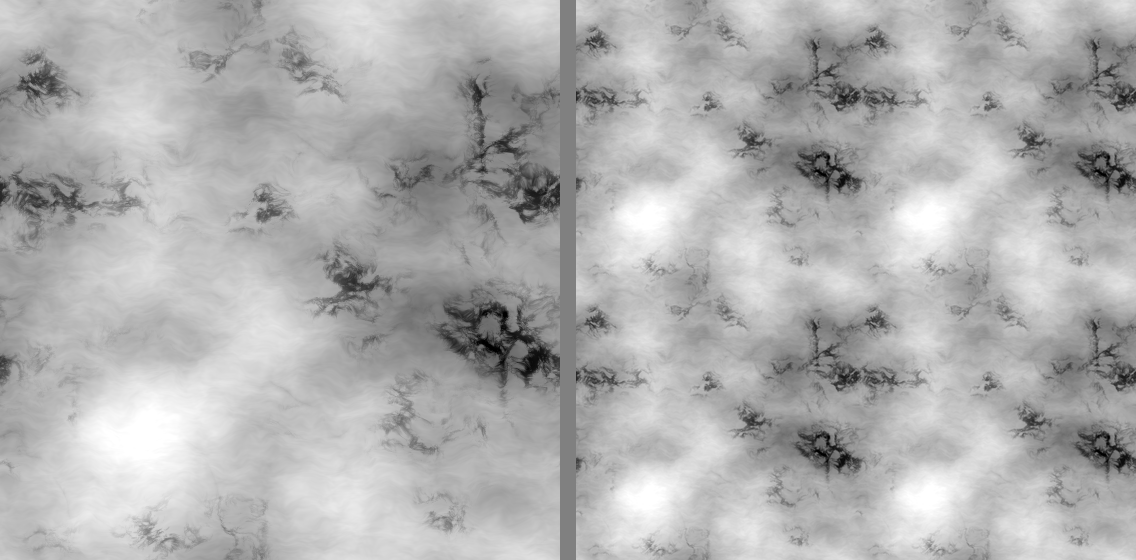
Left: one tile. Right: repeated 2 by 2.
This texture is drawn by a Shadertoy shader. Its source:

```glsl
// Tileable grey marble: soft cloudy tones, dark fractal smudges and thin curved creases.
#define MEAN_TONE 0.712
#define CLOUD_CONTRAST 0.106
#define CLOUD_SKEW 0.06
#define SMUDGE_DEPTH 0.42
#define SMUDGE_FREQ vec2(15.0, 18.0)
#define CREASE_DEPTH 0.20
#define CREASE_CELLS 7.0
#define CREASE_WIDTH 0.03
#define FIBRE_DEPTH 0.009
#define WARP 0.006

const float TAU = 6.2831853;

// Integer hash giving two values in 0..1; expects non-negative cells.
vec2 hash2(vec2 cell, float seed) {
    uvec2 h = uvec2(cell) + uvec2(uint(seed) * 7919u, uint(seed) * 104729u);
    h = h * 1664525u + 1013904223u;
    h.x += h.y * 1664525u;
    h.y += h.x * 1664525u;
    h ^= h >> 16u;
    h.x += h.y * 1664525u;
    h.y += h.x * 1664525u;
    h ^= h >> 16u;
    return vec2(h >> 8u) / 16777216.0;
}

float gradientDot(vec2 cell, vec2 offset, vec2 period, float seed) {
    float angle = TAU * hash2(mod(cell, period), seed).x;
    return dot(vec2(cos(angle), sin(angle)), offset);
}

// Wrapping gradient noise, scaled to a spread of about one.
float noise(vec2 uv, vec2 period, float seed) {
    vec2 p = uv * period, i = floor(p), f = p - i;
    vec2 w = f * f * f * (f * (f * 6.0 - 15.0) + 10.0);
    vec2 e = vec2(1.0, 0.0);
    float low = mix(gradientDot(i, f, period, seed),
                    gradientDot(i + e, f - e, period, seed), w.x);
    float high = mix(gradientDot(i + e.yx, f - e.yx, period, seed),
                     gradientDot(i + e, f - e, period, seed) * 0.0 +
                     gradientDot(i + 1.0, f - 1.0, period, seed), w.x);
    return 4.5 * mix(low, high, w.y);
}

// Octave sums: x is plain, y is ridged; both have a spread near one.
vec2 fractal(vec2 uv, vec2 freq, int octaves, float gain, float seed) {
    vec2 sum = vec2(0.0);
    float amp = 1.0, power = 0.0;
    for (int i = 0; i < octaves; i++) {
        float n = noise(uv, freq, seed + float(i));
        sum += amp * vec2(n, 1.6 * (0.75 - abs(n)));
        power += amp * amp;
        amp *= gain;
        freq *= 2.0;
    }
    return sum / sqrt(power);
}

// Broad tones from whole-number plane waves, normalised to unit spread.
float broadClouds(vec2 uv) {
    float sum = 0.0, power = 0.0;
    for (float y = 0.0; y <= 4.0; y++) {
        for (float x = -3.0; x <= 3.0; x++) {
            vec2 k = vec2(x, y);
            float size = 1.6 * x * x + y * y;
            if (size < 0.5) continue;
            float amp = pow(size, -0.65);
            float phase = hash2(k + 8.0, 3.0).x;
            sum += amp * cos(TAU * (dot(k, uv) + phase));
            power += 0.5 * amp * amp;
        }
    }
    return sum / sqrt(power);
}

// Scattered short arcs, mostly sloping gently down to the right.
float creases(vec2 uv) {
    vec2 p = uv * CREASE_CELLS, base = floor(p);
    float total = 0.0;
    for (float y = -1.0; y <= 1.0; y++) {
        for (float x = -1.0; x <= 1.0; x++) {
            vec2 cell = base + vec2(x, y);
            vec2 id = mod(cell, CREASE_CELLS);
            vec2 shape = hash2(id, 41.0), look = hash2(id, 42.0);
            vec2 q = p - cell - hash2(id, 40.0);
            float angle = -0.4 + 1.7 * (shape.x - 0.5);
            float c = cos(angle), s = sin(angle);
            q = vec2(c * q.x + s * q.y, c * q.y - s * q.x);
            q.y += 1.6 * (shape.y - 0.5) * q.x * q.x;
            float halfLength = mix(0.25, 0.5, look.x);
            float taper = 1.0 - smoothstep(0.2, 1.0, abs(q.x) / halfLength);
            float strength = look.y < 0.12 ? -0.15 : look.y * look.y;
            total += strength * taper * exp(-abs(q.y) / CREASE_WIDTH);
        }
    }
    return total;
}

void mainImage(out vec4 fragColor, in vec2 fragCoord) {
    vec2 uv = fragCoord / iResolution.xy;
    vec2 bend = vec2(fractal(uv, vec2(11.0), 3, 0.5, 10.0).x,
                     fractal(uv, vec2(11.0), 3, 0.5, 15.0).x);
    vec2 warped = uv + WARP * bend;

    // Cloudy base
    float cloud = 0.95 * broadClouds(uv) + 0.3 * fractal(warped, vec2(5.0, 8.0), 5, 0.55, 20.0).x;
    float tone = MEAN_TONE + CLOUD_CONTRAST * (cloud - CLOUD_SKEW * (cloud * cloud - 1.0));

    // Smudges gather in the darker clouds
    float dirt = 0.65 * fractal(uv, vec2(6.0, 7.0), 2, 0.5, 30.0).x - 0.55 * cloud;
    float patches = smoothstep(-0.3, 2.3, dirt);
    vec2 layers = fractal(warped, SMUDGE_FREQ, 5, 0.65, 50.0);
    float detail = 0.6 * layers.x + 0.8 * layers.y;
    tone -= SMUDGE_DEPTH * patches * smoothstep(0.1, 2.4, detail + 0.6 * dirt);

    // Creases and fine horizontal fibres
    float wear = clamp(0.7 + 0.3 * detail, 0.1, 1.4) * (0.4 + patches);
    tone -= CREASE_DEPTH * wear * creases(uv + 0.6 * WARP * bend);
    tone += FIBRE_DEPTH * fractal(warped, vec2(24.0, 60.0), 3, 0.7, 60.0).x;

    fragColor = vec4(vec3(clamp(tone, 0.0, 1.0)), 1.0);
}
```
